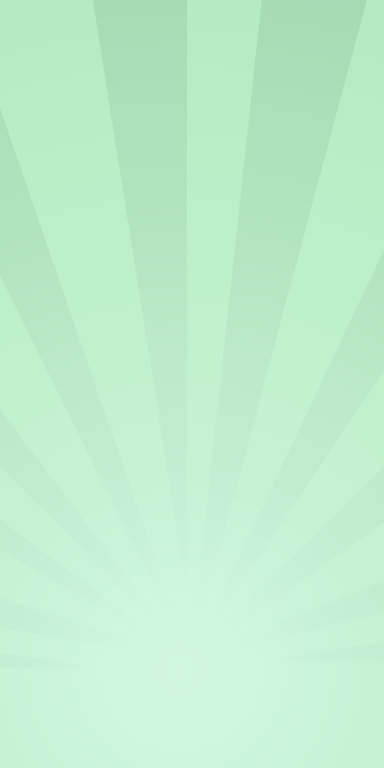
Write a Shadertoy shader that draws this background.

```glsl
// Pale mint sunburst: soft darker rays fanning out from a glow low on the canvas.

const vec2  BURST_CENTER = vec2(0.495, 0.1406); // fraction of canvas width, height
const vec2  GLOW_CENTER  = vec2(0.470, 0.1280);
const vec3  GLOW_COLOR   = vec3(0.820, 0.972, 0.870);
const vec3  MINT_COLOR   = vec3(0.778, 0.950, 0.832);
const vec3  OUTER_COLOR  = vec3(0.703, 0.924, 0.754);
const float GLOW_RADIUS  = 0.26;  // in canvas heights
const float OUTER_RADIUS = 0.87;
const float FADE_RADIUS  = 0.05;  // rays vanish inside this radius
const vec3  RAY_SHADE    = vec3(0.077, 0.072, 0.066); // darkening at the outer radius

// Each ray: start and end in degrees clockwise from straight up,
// then its apex relative to the burst center in canvas heights
const int RAY_COUNT = 11;
const vec4 RAYS[RAY_COUNT] = vec4[RAY_COUNT](
    vec4(-90.6, -81.6, -0.124, -0.009), vec4(-80.4, -71.9, 0.0, 0.0),
    vec4(-59.9, -53.6, 0.0, 0.0), vec4(-44.3, -37.2, 0.0, 0.0),
    vec4(-26.3, -19.0, 0.0, 0.0), vec4(-9.0, 0.0, -0.004, 0.085),
    vec4(6.2, 15.0, 0.0, 0.0), vec4(25.3, 33.8, 0.0, 0.0),
    vec4(44.9, 54.6, 0.0, 0.0), vec4(67.6, 76.1, 0.0, 0.0),
    vec4(81.2, 90.0, 0.094, -0.001));

// Signed distance to the line at this angle, positive on its clockwise side
float edgeDistance(vec2 p, float degreesFromUp) {
    float a = radians(degreesFromUp);
    return p.x * cos(a) - p.y * sin(a);
}

// Coverage of all rays with smooth edges
float rayMask(vec2 p, float pixel) {
    float mask = 0.0;
    for (int i = 0; i < RAY_COUNT; i++) {
        vec2 q = p - RAYS[i].zw;
        float inside = min(edgeDistance(q, RAYS[i].x), -edgeDistance(q, RAYS[i].y));
        mask = max(mask, smoothstep(-0.7 * pixel, 0.7 * pixel, inside));
    }
    return mask;
}

// Radial background running from the glow to the outer tone
vec3 glowGradient(float radius) {
    vec3 inner = mix(GLOW_COLOR, MINT_COLOR, clamp(radius / GLOW_RADIUS, 0.0, 1.0));
    float outward = (radius - GLOW_RADIUS) / (OUTER_RADIUS - GLOW_RADIUS);
    return mix(inner, OUTER_COLOR, clamp(outward, 0.0, 1.0));
}

void mainImage(out vec4 fragColor, in vec2 fragCoord) {
    float pixel = 1.0 / iResolution.y;
    vec2 burst = (fragCoord - BURST_CENTER * iResolution.xy) * pixel;
    vec2 glow = (fragCoord - GLOW_CENTER * iResolution.xy) * pixel;

    // Background glow
    vec3 color = glowGradient(length(glow));

    // Rays fade out toward the burst center
    float fade = (length(burst) - FADE_RADIUS) / (OUTER_RADIUS - FADE_RADIUS);
    color *= 1.0 - RAY_SHADE * clamp(fade, 0.0, 1.0) * rayMask(burst, pixel);

    fragColor = vec4(color, 1.0);
}
```
